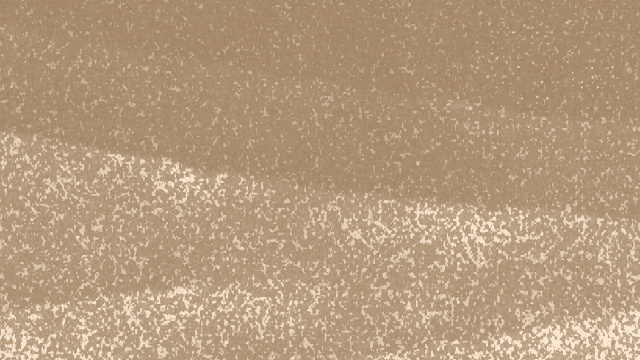
This texture is drawn by a WebGL 1 fragment shader. Its source:

```glsl
precision highp float;

uniform vec2 u_resolution;

float hash(vec2 cell) {
  vec3 q = fract(vec3(cell.xyx) * 0.1031);
  q += dot(q, q.yzx + 33.33);
  return fract((q.x + q.y) * q.z);
}

float valueNoise(vec2 p) {
  vec2 cell = floor(p);
  vec2 f = fract(p);
  f = f * f * (3.0 - 2.0 * f);
  float low = mix(hash(cell), hash(cell + vec2(1.0, 0.0)), f.x);
  float high = mix(hash(cell + vec2(0.0, 1.0)), hash(cell + vec2(1.0)), f.x);
  return mix(low, high, f.y);
}

float cloud(vec2 p) {
  float sum = 0.0;
  float weight = 0.5;
  for (int i = 0; i < 4; i++) {
    sum += weight * valueNoise(p);
    p = p * 2.07 + 17.3;
    weight *= 0.5;
  }
  return sum / 0.9375;
}

// Soft elliptical patch
float patchGlow(vec2 uv, vec2 center, vec2 radius) {
  vec2 d = (uv - center) / radius;
  return exp(-dot(d, d));
}

// Coverage below an edge, given the depth under it
float below(float depth, float softness) {
  return smoothstep(-softness, softness, depth);
}

// Extra pigment that fades with depth under an edge
float rim(float depth, float softness, float reach) {
  return below(depth, softness) * exp(-max(depth, 0.0) / reach);
}

// Scattered round flecks, one candidate per cell
float flecks(vec2 p, float scale, float chance) {
  vec2 q = p * scale;
  vec2 cell = floor(q);
  vec2 center = 0.3 + 0.4 * vec2(hash(cell + 7.1), hash(cell + 31.7));
  float radius = mix(0.12, 0.3, hash(cell + 53.9));
  float dist = length(fract(q) - center);
  float blur = max(0.08, scale / u_resolution.y);
  float shape = 1.0 - smoothstep(radius - blur * 0.5, radius + blur * 0.5, dist);
  return shape * step(hash(cell + 91.3), chance);
}

// Amount of pale pigment across the sheet
float pigmentDensity(vec2 uv, vec2 p) {
  float x = uv.x;
  float bow = x * (1.0 - x);
  float wobble = (cloud(p * 9.0) - 0.5) * 0.035;
  float y = uv.y + wobble;
  float upper = 0.935 - 0.287 * x - 0.07 * bow - y;
  float middle = 0.637 - 0.243 * x - 0.15 * bow - y;
  float lowerLeft = 0.13 + 0.36 * x - 0.35 * x * x - y;
  float lowerRight = 0.13 - 0.27 * (1.0 - x) - y;
  float leftFade = 1.0 - smoothstep(0.24, 0.42, x);

  float d = 0.05 + 0.05 * smoothstep(0.5, 1.0, x);
  d += below(upper, 0.012) * (0.07 + 0.06 * smoothstep(0.55, 0.95, x));
  d += 0.07 * rim(upper, 0.012, 0.06);
  d += 0.20 * below(middle, 0.016) + 0.13 * rim(middle, 0.016, 0.16);
  d += leftFade * (0.22 * below(lowerLeft, 0.012) + 0.1 * rim(lowerLeft, 0.012, 0.05));
  d += 0.29 * below(lowerRight, 0.012);

  // Worn bright areas and quieter hollows
  float worn = 0.13 * patchGlow(uv, vec2(0.20, 0.57), vec2(0.05, 0.03));
  worn += 0.17 * patchGlow(uv, vec2(0.30, 0.49), vec2(0.05, 0.06));
  worn += 0.22 * patchGlow(uv, vec2(0.67, 0.39), vec2(0.10, 0.08));
  worn += 0.20 * patchGlow(uv, vec2(0.42, 0.13), vec2(0.09, 0.09));
  worn += 0.20 * patchGlow(uv, vec2(0.65, 0.13), vec2(0.025, 0.06));
  worn += 0.18 * patchGlow(uv, vec2(0.14, 0.27), vec2(0.01, 0.04));
  worn -= 0.08 * patchGlow(uv, vec2(0.25, 0.25), vec2(0.08, 0.05));
  worn -= 0.09 * patchGlow(uv, vec2(0.86, 0.21), vec2(0.13, 0.08));
  d += worn * below(middle, 0.016);
  d += 0.3 * patchGlow(uv, vec2(0.72, 0.706), vec2(0.018, 0.012));
  d += (cloud(p * 6.0 + 40.0) - 0.5) * (0.06 + 0.45 * d);
  return clamp(d, 0.0, 0.85);
}

void main() {
  vec2 uv = gl_FragCoord.xy / u_resolution;
  vec2 p = gl_FragCoord.xy / u_resolution.y;
  float density = pigmentDensity(uv, p);

  // Broken pigment and fibre grain
  float coarse = valueNoise(p * vec2(125.0, 100.0));
  float fine = valueNoise(p * vec2(230.0, 190.0) + 60.0);
  float threshold = 0.76 - 0.3 * density;
  float speck = smoothstep(threshold - 0.1, threshold + 0.12, 0.62 * coarse + 0.38 * fine);
  float weave = valueNoise(p * vec2(45.0, 240.0)) + valueNoise(p * vec2(240.0, 45.0)) - 1.0;

  float tone = 0.03 + 0.43 * density;
  tone += (fine - 0.5) * (0.09 + 0.2 * density) + weave * 0.055;
  tone += speck * (0.3 + 0.65 * density);

  // Isolated flecks gather at the upper right
  float cluster = patchGlow(uv, vec2(0.86, 0.80), vec2(0.14, 0.13));
  float scatter = flecks(p, 72.0, 0.025 + 0.14 * cluster + 0.08 * density);
  tone += scatter * (0.28 + 0.4 * cluster + 0.3 * density);

  vec3 kraft = vec3(0.635, 0.523, 0.402);
  vec3 cream = vec3(0.95, 0.875, 0.785);
  gl_FragColor = vec4(mix(kraft, cream, clamp(tone, 0.0, 1.08)), 1.0);
}
```
